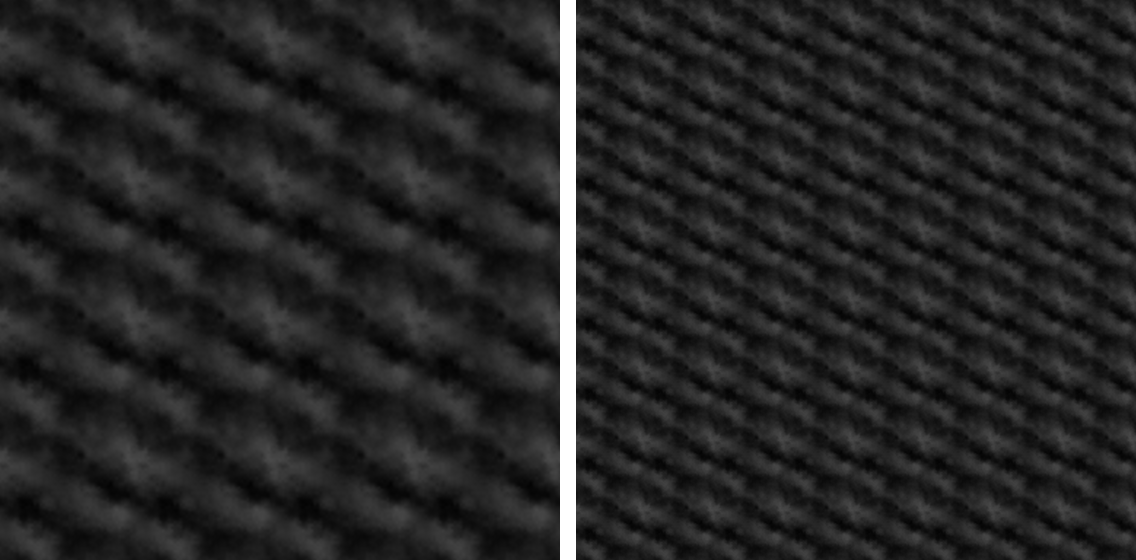
Left: one tile. Right: repeated 2 by 2.
This pattern is drawn by a Shadertoy shader. Its source:

```glsl
#define REPEATS 4.0
#define MEAN_GREY 0.129
#define BAND_DEPTH 0.032
#define BAND_PHASE 0.41
#define BLOB_LENGTH 0.15
#define BLOB_WIDTH 0.095
#define GRAIN_DEPTH 0.16
#define GRAIN_SCALE 6.0
#define WARP 0.25
#define BLOBS 13

const float TAU = 6.2831853;

float hash(vec2 cell, float seed) {
    uvec3 q = uvec3(cell, seed) * uvec3(1597u, 3812u, 2741u) + 977u;
    uint n = q.x ^ (q.y * 7919u) ^ (q.z * 6971u);
    n = (n ^ (n >> 15)) * 73471u;
    n = (n ^ (n >> 13)) * 91193u;
    n ^= n >> 16;
    return float(n & 65535u) / 65535.0;
}

// Smooth value noise that wraps after one repeat
float wrapNoise(vec2 p, float period, float seed) {
    p *= period;
    vec2 cell = floor(p), f = fract(p);
    f = f * f * (3.0 - 2.0 * f);
    vec2 a = mod(cell, period), b = mod(cell + 1.0, period);
    return mix(mix(hash(a, seed), hash(vec2(b.x, a.y), seed), f.x),
               mix(hash(vec2(a.x, b.y), seed), hash(b, seed), f.x), f.y);
}

// Centred fractal noise
float grain(vec2 p, float seed) {
    float sum = 0.0, weight = 0.5, period = GRAIN_SCALE;
    for (int i = 0; i < 4; i++) {
        sum += weight * (wrapNoise(p, period, seed + float(i)) - 0.5);
        weight *= 0.55;
        period *= 2.0;
    }
    return sum;
}

// Soft ellipse lying along the falling bands, wrapped in the repeat
float blob(vec2 p, vec2 centre) {
    vec2 d = p - centre;
    d -= round(d);
    vec2 along = normalize(vec2(1.8, -1.0));
    vec2 q = vec2(dot(d, along) / BLOB_LENGTH,
                  dot(d, vec2(-along.y, along.x)) / BLOB_WIDTH);
    return exp(-dot(q, q));
}

// Light and dark patches: centre, brightness
const vec3 PATCHES[BLOBS] = vec3[BLOBS](
    vec3(0.82, 0.28, 0.095), vec3(0.20, 0.10, 0.080),
    vec3(0.97, 0.73, 0.110), vec3(0.58, 0.47, 0.065),
    vec3(0.60, 0.81, 0.070), vec3(0.08, 0.64, 0.045),
    vec3(0.20, 0.34, -0.095), vec3(0.79, 0.51, -0.070),
    vec3(0.40, 0.26, -0.040), vec3(0.48, 0.04, -0.030),
    vec3(0.46, 0.74, -0.045), vec3(0.10, 0.90, -0.020),
    vec3(0.70, 0.05, -0.010));

void mainImage(out vec4 fragColor, in vec2 fragCoord) {
    vec2 p = fract(fragCoord / iResolution.xy * REPEATS);

    // Ragged edges
    vec2 q = p + WARP * vec2(grain(p, 11.0), grain(p, 23.0));

    // Two diagonal bands per repeat
    float grey = MEAN_GREY
               + BAND_DEPTH * cos(TAU * (q.x + 2.0 * q.y - BAND_PHASE));

    for (int i = 0; i < BLOBS; i++)
        grey += PATCHES[i].z * blob(q, PATCHES[i].xy);

    // Fine cloudy wear
    grey += GRAIN_DEPTH * grain(p, 41.0);

    fragColor = vec4(vec3(clamp(grey, 0.01, 0.34)), 1.0);
}
```
